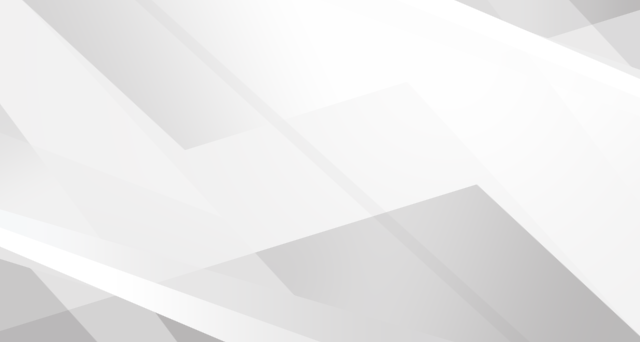
Reproduce this background procedurally as a Shadertoy shader.

```glsl
// Pale abstract backdrop of overlapping translucent sheets and white beams.
// Each sheet is a product of smoothed half planes, shaded by a soft gradient,
// and painted over the tone beneath it from back to front.

// Coverage of the half plane above the line through a and b.
float above(vec2 p, vec2 a, vec2 b) {
    float height = p.y - mix(a.y, b.y, (p.x - a.x) / (b.x - a.x));
    return clamp(0.5 + height / fwidth(height), 0.0, 1.0);
}

// Round falloff, with distances measured in canvas heights.
float glow(vec2 p, vec2 center, float tightness, float aspect) {
    vec2 d = (p - center) * vec2(aspect, 1.0);
    return exp(-tightness * dot(d, d));
}

// Warm neutral ramp: darker tones lose a little green and blue.
vec3 warmGray(float tone) {
    return vec3(tone) - (1.0 - tone) * vec3(0.0, 0.025, 0.02);
}

void mainImage(out vec4 fragColor, in vec2 fragCoord) {
    vec2 p = fragCoord / iResolution.xy;
    float aspect = iResolution.x / iResolution.y;

    // Long seams and diagonal folds
    float upperSeam = above(p, vec2(0.289, 0.561), vec2(1.0, 0.971));
    float lowerSeam = 1.0 - above(p, vec2(0.0, 0.032), vec2(0.745, 0.461));
    float leftInner = above(p, vec2(0.035, 1.0), vec2(0.527, 0.0));
    float leftOuter = above(p, vec2(0.0, 0.697), vec2(0.277, 0.0));
    float rightInner = above(p, vec2(0.638, 0.757), vec2(0.992, 0.034));
    float rightOuter = above(p, vec2(0.762, 1.0), vec2(1.0, 0.405));

    // Bright central sheet and its faint folds
    float tone = 0.935 + 0.05 * glow(p, vec2(0.7, 0.83), 2.5, aspect);
    tone += 0.012 * (1.0 - leftInner) * smoothstep(0.1, 0.5, p.y);
    tone += 0.012 * rightInner + 0.012 * rightOuter * smoothstep(0.3, 0.8, p.y);
    float faintFold = above(p, vec2(0.0, 0.612), vec2(0.443, 0.296));
    tone -= 0.01 * (1.0 - faintFold) * (1.0 - leftInner);

    // Shaded wedge on the left border
    float wedgeTone = mix(0.93, 0.875, smoothstep(0.35, 0.65, p.y - p.x))
        + 0.015 * (1.0 - faintFold);
    tone = mix(tone, wedgeTone, 1.0 - leftOuter);

    // Upper block, dark on the left and fading to white
    float upperBlock = upperSeam * above(p, vec2(0.035, 1.0), vec2(0.289, 0.561));
    float upperFade = smoothstep(0.1, 0.62, p.x + 0.25 * (p.y - 0.5));
    tone = mix(tone, mix(0.83, 0.997, upperFade), upperBlock);

    // Lower block, darkest toward its right corner
    float lowerBlock = lowerSeam
        * (1.0 - above(p, vec2(0.745, 0.461), vec2(1.0, 0.017)));
    float lowerTone = 0.875 - 0.14 * smoothstep(0.5, 0.96, p.x - 0.2 * p.y)
        - 0.05 * glow(p, vec2(0.42, 0.2), 14.0, aspect);
    lowerTone = mix(0.885, lowerTone, leftInner);
    tone = mix(tone, lowerTone, lowerBlock);

    // Thin diagonal ribbon
    float ribbon = above(p, vec2(0.211, 1.0), vec2(0.798, 0.0))
        - above(p, vec2(0.237, 1.0), vec2(0.828, 0.0));
    tone -= 0.022 * ribbon;

    // Lower left beam with a paler companion
    float beamTop = 1.0 - above(p, vec2(0.0, 0.335), vec2(0.501, 0.0));
    float beamBase = 1.0 - above(p, vec2(0.0, 0.279), vec2(0.352, 0.0));
    float companion = 1.0 - above(p, vec2(0.0, 0.388), vec2(0.71, 0.0));
    float companionTone = mix(0.972, 0.925, smoothstep(0.05, 0.3, p.x))
        - 0.06 * smoothstep(0.3, 0.65, p.x);
    companionTone -= 0.02 * lowerSeam;
    tone = mix(tone, companionTone, companion);
    tone = mix(tone, 1.0 - 0.08 * smoothstep(0.15, 0.5, p.x), beamTop);

    // Lower left corner, split into darker facets
    float cornerFold = above(p, vec2(0.03, 0.252), vec2(0.152, 0.0));
    float cornerShade = 1.0 - above(p, vec2(0.0, 0.243), vec2(0.352, 0.04));
    float cornerTone = mix(0.79, 0.89, cornerFold) - 0.06 * lowerSeam;
    cornerTone = mix(cornerTone, 0.72, leftOuter * lowerSeam);
    cornerTone = mix(max(cornerTone, 0.9 - 0.18 * leftOuter), cornerTone, cornerShade);
    tone = mix(tone, cornerTone, beamBase);

    // Upper right beam, brightest along its outer edge
    float brightBeam = above(p, vec2(0.5, 1.0), vec2(1.0, 0.66));
    tone = mix(tone, 0.988, 0.6 * brightBeam);
    float beamCore = above(p, vec2(0.62, 1.0), vec2(1.0, 0.714));
    tone = mix(tone, 1.0, beamCore);

    // Upper right corner, split by the seam and two folds
    float topCorner = above(p, vec2(0.71, 1.0), vec2(1.0, 0.769));
    float topFold = above(p, vec2(0.889, 1.0), vec2(1.0, 0.777));
    float topShade = above(p, vec2(0.859, 0.886), vec2(1.0, 0.796));
    float topTone = mix(0.87, 0.89, rightOuter) - 0.03 * smoothstep(0.8, 0.9, p.x);
    topTone = mix(topTone, 0.79 - 0.05 * smoothstep(0.9, 1.0, p.x), topFold);
    topTone = mix(mix(0.92, 0.86, topFold), topTone, upperSeam);
    topTone = mix(0.935, topTone, topShade);
    tone = mix(tone, topTone, topCorner);

    // Cool tint on the companion beam near the left border
    vec3 color = warmGray(tone);
    float coolTint = companion * (1.0 - beamTop) * (1.0 - smoothstep(0.0, 0.2, p.x));
    color += coolTint * vec3(-0.006, 0.0, 0.006);
    fragColor = vec4(clamp(color, 0.0, 1.0), 1.0);
}
```
